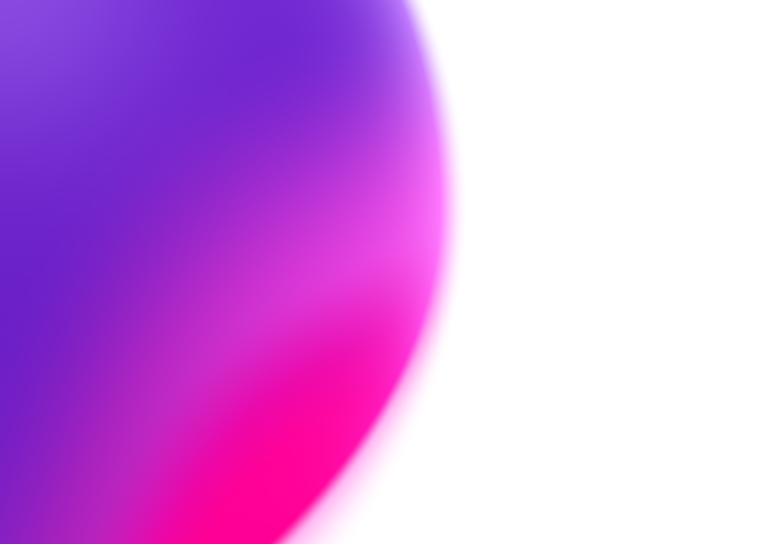
Give the GLSL for this background, as a Shadertoy shader.

```glsl
// Glowing violet and magenta orb with a soft rim, on white.

// Signed distance to the curved crest between violet (positive) and magenta.
float crestDistance(vec2 p) {
    float q = max(0.81 - p.x, 0.0);
    float height = 0.586 - 0.42 * q - 1.65 * q * q * q * q;
    float slope = 0.42 + 6.6 * q * q * q;
    return (p.y - height) / sqrt(1.0 + slope * slope);
}

vec3 orbColor(vec2 p, float depth) {
    float s = crestDistance(p);
    vec3 crest = mix(vec3(0.70, 0.13, 0.73), vec3(0.91, 0.24, 0.87), smoothstep(0.05, 0.80, p.x));

    // Violet body, with a pale lift in the upper left corner
    vec3 violet = vec3(0.41, 0.12, 0.78) + vec3(0.02, 0.02, 0.05) * p.y * p.x;
    float violetWidth = mix(0.24, 0.42, smoothstep(0.0, 0.5, p.x));
    vec3 color = mix(crest, violet, smoothstep(-0.04, violetWidth, s));
    vec2 corner = p - vec2(0.0, 1.05);
    color += vec3(0.13, 0.17, 0.10) * exp(-9.0 * dot(corner, corner));

    // Magenta core
    vec3 magenta = mix(color, vec3(0.91, 0.03, 0.67), smoothstep(0.01, -0.17, s));
    color = mix(magenta, vec3(1.0, 0.0, 0.58), smoothstep(-0.10, -0.27, s));

    // Light gathered along the right rim
    vec3 rim = mix(vec3(1.0, 0.18, 0.85), vec3(1.0, 0.48, 1.0), smoothstep(0.25, 0.60, p.y));
    rim = mix(rim, vec3(0.76, 0.50, 1.0), smoothstep(0.62, 1.0, p.y));
    float glow = 0.95 * exp(-max(depth, 0.0) / 0.075);
    return mix(color, rim, glow * smoothstep(0.0, 0.45, p.y));
}

void mainImage(out vec4 fragColor, in vec2 fragCoord) {
    vec2 p = fragCoord / iResolution.xy * vec2(1.414, 1.0);

    // Inner and outer limits of the soft edge
    float h = p.y - 0.62;
    float inner = 0.810 - (h > 0.0 ? 0.50 : 0.82) * h * h;
    float outer = 0.862 - 0.55 * h * h;
    float fade = clamp((p.x - inner) / (outer - inner), 0.0, 1.0);
    float white = mix(smoothstep(0.0, 1.0, fade), 1.0 - pow(1.0 - fade, 2.5), 0.6);

    vec3 color = orbColor(p, inner - p.x);
    // Pale pink veil before the edge turns white
    color = mix(color, vec3(1.0, 0.55, 0.92), smoothstep(0.0, 0.3, fade) * smoothstep(0.55, 0.2, p.y));
    fragColor = vec4(mix(color, vec3(1.0), white), 1.0);
}
```
